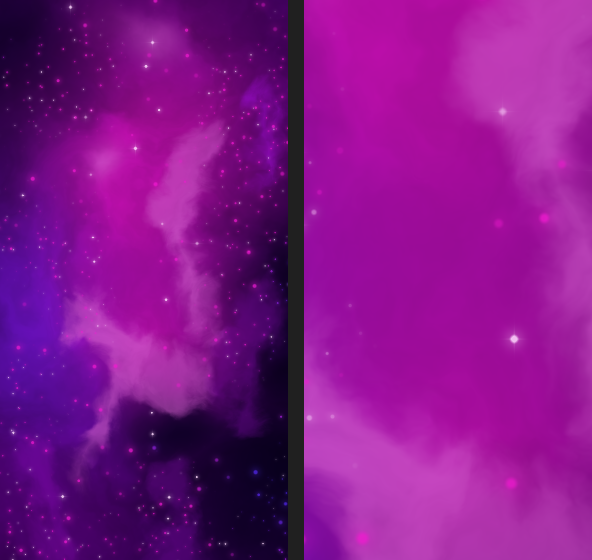
Left: the whole. Right: its middle third, enlarged.
This texture is drawn by a WebGL 1 fragment shader. Its source:

```glsl
precision highp float;
// Purple nebula: broad Gaussian colour fields on a dark sky, warped by noise,
// with torn pale clouds built from noise-eroded line segments, and
// several layers of jittered grid stars with halos and small flares.

uniform vec2 u_resolution;

const vec3 NIGHT   = vec3(0.035, 0.0, 0.12);
const vec3 DUSK    = vec3(0.16, 0.0, 0.27);
const vec3 PLUM    = vec3(0.33, 0.0, 0.45);
const vec3 INDIGO  = vec3(0.35, 0.06, 0.69);
const vec3 MAGENTA = vec3(0.66, 0.05, 0.60);
const vec3 ROSE    = vec3(0.82, 0.37, 0.80);
const vec3 VIOLET  = vec3(0.57, 0.04, 0.75);
const vec3 PINK_STAR  = vec3(0.95, 0.10, 0.82);
const vec3 BLUE_STAR  = vec3(0.32, 0.16, 0.95);
const vec3 WHITE_STAR = vec3(1.0, 0.86, 1.0);
const float WARP = 0.11;     // bending of the colour fields
const float EROSION = 2.6;   // raggedness of cloud edges

float hash(vec2 p) {
  return fract(sin(dot(p, vec2(127.1, 311.7))) * 43758.5453);
}

float noise(vec2 p) {
  vec2 i = floor(p), f = fract(p);
  f = f * f * (3.0 - 2.0 * f);
  return mix(mix(hash(i), hash(i + vec2(1.0, 0.0)), f.x),
             mix(hash(i + vec2(0.0, 1.0)), hash(i + 1.0), f.x), f.y);
}

float fbm(vec2 p) {
  float sum = 0.0, amp = 0.5;
  for (int i = 0; i < 6; i++) {
    sum += amp * noise(p);
    p = mat2(1.6, 1.2, -1.2, 1.6) * p + 7.3;
    amp *= 0.5;
  }
  return sum;
}

// Soft elliptical field, 1 at its centre
float field(vec2 p, vec2 centre, vec2 radius) {
  vec2 d = (p - centre) / radius;
  return exp(-dot(d, d));
}

// Cloud along the segment a-b, its rim eaten away by the noise value
float wisp(vec2 p, vec2 a, vec2 b, float width, float grain) {
  vec2 ab = b - a;
  float t = clamp(dot(p - a, ab) / dot(ab, ab), 0.0, 1.0);
  float d = length(p - a - ab * t) / width + (grain - 0.5) * EROSION;
  return 1.0 - smoothstep(0.25, 1.25, d);
}

// Jittered grid of round stars with a halo and an optional cross flare
float stars(vec2 p, float scale, float density, float radius, float flare) {
  vec2 g = p * scale;
  float light = 0.0;
  for (int y = -1; y <= 1; y++) {
    for (int x = -1; x <= 1; x++) {
      vec2 cell = floor(g) + vec2(float(x), float(y));
      vec2 jitter = vec2(hash(cell + 3.1), hash(cell + 8.7));
      vec2 d = (cell + jitter - g) / scale;
      float r = radius * mix(0.55, 1.1, hash(cell + 5.3));
      float len = length(d) / r;
      float glow = 1.0 - smoothstep(0.3, 1.2, len);
      glow += 0.3 * exp(-len * len * 0.2);
      glow += flare * exp(-abs(d.x * d.y) / (r * r * 0.15) - len * 0.55);
      light += glow * step(hash(cell), density) * mix(0.35, 1.0, hash(cell + 1.9));
    }
  }
  return min(light, 1.0);
}

void main() {
  vec2 p = gl_FragCoord.xy / u_resolution.y;
  vec2 bend = vec2(fbm(p * 6.0), fbm(p * 6.0 + 19.0)) - 0.5;
  vec2 w = p + WARP * bend;
  float puff = fbm(p * 13.0 + bend * 2.0 + 4.0);
  float haze = fbm(p * 7.0 + bend * 3.0 + 31.0);

  // Broad colour fields
  vec3 col = DUSK;
  col = mix(col, PLUM, 0.9 * field(w, vec2(0.10, 0.14), vec2(0.22, 0.20)));
  col = mix(col, PLUM, 0.7 * field(w, vec2(0.40, 0.88), vec2(0.20, 0.22)));
  col = mix(col, INDIGO, field(w, vec2(0.07, 0.44), vec2(0.19, 0.23)));
  col = mix(col, MAGENTA, min(1.0, 1.15 * field(w, vec2(0.27, 0.70), vec2(0.18, 0.26))));
  col = mix(col, MAGENTA, 0.9 * field(w, vec2(0.28, 0.40), vec2(0.13, 0.12)));

  // Dark voids
  float dark = field(w, vec2(0.50, 0.13), vec2(0.20, 0.20));
  dark = max(dark, field(w, vec2(0.55, 0.42), vec2(0.12, 0.24)));
  dark = max(dark, 0.9 * field(w, vec2(0.33, 0.24), vec2(0.11, 0.075)));
  dark = max(dark, 0.7 * field(w, vec2(0.0, 0.93), vec2(0.14, 0.14)));
  col = mix(col, NIGHT, dark);
  col *= mix(0.72, 1.28, haze);

  // Pale torn clouds
  float pale = wisp(w, vec2(0.36, 0.73), vec2(0.33, 0.61), 0.036, puff);
  pale = max(pale, wisp(w, vec2(0.33, 0.61), vec2(0.36, 0.46), 0.045, puff));
  pale = max(pale, wisp(w, vec2(0.16, 0.44), vec2(0.23, 0.36), 0.058, puff));
  pale = max(pale, 0.8 * wisp(w, vec2(0.23, 0.36), vec2(0.31, 0.34), 0.055, puff));
  pale = max(pale, 0.85 * wisp(w, vec2(0.23, 0.35), vec2(0.14, 0.15), 0.036, puff));
  pale = max(pale, 0.9 * field(w, vec2(0.195, 0.69), vec2(0.03, 0.035)));
  pale = max(pale, 0.7 * field(w, vec2(0.27, 0.935), vec2(0.05, 0.03)));
  col = mix(col, ROSE, pale * mix(0.25, 0.85, haze));

  // Violet bank on the right and dim smoke below
  float bank = wisp(w, vec2(0.46, 0.79), vec2(0.465, 0.69), 0.036, puff);
  col = mix(col, VIOLET, 0.8 * bank);
  float smoke = wisp(w, vec2(0.33, 0.17), vec2(0.31, 0.01), 0.05, puff);
  smoke = max(smoke, wisp(w, vec2(0.45, 0.42), vec2(0.45, 0.25), 0.04, puff));
  smoke = max(smoke, wisp(w, vec2(0.07, 0.18), vec2(0.08, 0.04), 0.035, puff));
  col = mix(col, VIOLET, 0.33 * smoke);

  // Stars, crowded in patches
  float crowd = smoothstep(0.25, 0.65, noise(p * 7.0 + 2.0));
  vec3 tint = mix(PINK_STAR, BLUE_STAR, smoothstep(0.45, 0.95, dark));
  col = mix(col, tint, 0.75 * stars(p, 26.0, 0.28, 0.0042, 0.0));
  col = mix(col, tint, 0.7 * crowd * stars(p + 3.0, 55.0, 0.35, 0.0022, 0.0));
  col = mix(col, WHITE_STAR, 0.7 * crowd * stars(p + 5.0, 48.0, 0.22, 0.0019, 0.0));
  col = mix(col, WHITE_STAR, 0.85 * stars(p + 9.0, 12.0, 0.22, 0.0034, 0.5));
  gl_FragColor = vec4(col, 1.0);
}
```
